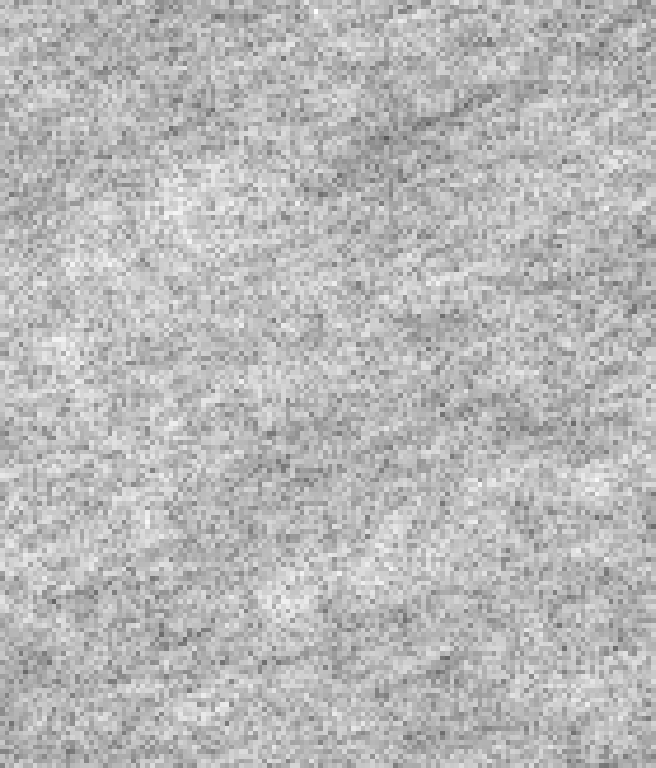
A WebGL 2 fragment shader for this texture:

```glsl
#version 300 es
precision highp float;

uniform vec2 u_resolution;
out vec4 fragColor;

const float ROWS = 164.0;          // grain cells over the canvas height
const float BASE_GREY = 0.722;
const float GRAIN_CONTRAST = 0.070;
const float GRAIN_SKEW = 0.008;    // longer tail towards the darks
const float STREAK_CONTRAST = 0.17;
const float MOTTLE_CONTRAST = 0.24;
const float VEIN_ANGLE = 0.30;
const float VEIN_WIDTH = 0.045;
const float VEIN_DEPTH = 0.14;
const int SCRATCHES = 9;
const float SCRATCH_WIDTH = 0.0045;
const float SCRATCH_GAIN = 0.13;

float hash(vec2 cell, uint seed) {
    uvec2 q = uvec2(ivec2(cell) + 4096);
    uint h = q.x * 1597334677u ^ q.y * 3812015801u ^ seed * 2654435769u;
    h = (h ^ (h >> 16)) * 2246822519u;
    h = (h ^ (h >> 13)) * 3266489917u;
    h ^= h >> 16;
    return float(h >> 8) / 16777216.0;
}

float valueNoise(vec2 p, uint seed) {
    vec2 i = floor(p);
    vec2 f = fract(p);
    f = f * f * (3.0 - 2.0 * f);
    float low = mix(hash(i, seed), hash(i + vec2(1, 0), seed), f.x);
    float high = mix(hash(i + vec2(0, 1), seed), hash(i + vec2(1, 1), seed), f.x);
    return mix(low, high, f.y);
}

// Layered noise, centred on zero
float fbm(vec2 p, uint seed) {
    float sum = 0.0;
    float weight = 0.5;
    for (uint i = 0u; i < 3u; i++) {
        sum += weight * (valueNoise(p, seed + i) - 0.5);
        p = p * 2.03 + 7.1;
        weight *= 0.5;
    }
    return sum;
}

vec2 rotate(vec2 p, float angle) {
    float c = cos(angle);
    float s = sin(angle);
    return vec2(c * p.x + s * p.y, c * p.y - s * p.x);
}

// Near-normal random value per cell
float grain(vec2 cell) {
    float sum = hash(cell, 1u) + hash(cell, 2u) + hash(cell, 3u);
    float g = (sum - 1.5) * 2.0;
    return GRAIN_CONTRAST * g - GRAIN_SKEW * (g * g - 1.0);
}

// Thin broken lines along the contours of stretched noise
float veins(vec2 p) {
    vec2 q = p + 0.06 * vec2(fbm(p * 6.0, 20u), fbm(p * 6.0, 30u));
    float level = valueNoise(q * vec2(1.5, 6.0) + 3.7, 40u);
    float line = 1.0 - smoothstep(0.0, VEIN_WIDTH, abs(level - 0.5));
    float gate = smoothstep(0.4, 0.75, valueNoise(p * vec2(4.0, 7.0), 41u));
    return line * gate;
}

// Scattered pale lines, mostly falling to the right
float scratches(vec2 p, float aspect) {
    float light = 0.0;
    for (int i = 0; i < SCRATCHES; i++) {
        vec2 id = vec2(i, 0);
        vec2 centre = vec2(hash(id, 50u) * aspect, hash(id, 51u));
        float angle = hash(id, 52u) < 0.65 ? -0.75 : 0.65;
        angle += 0.3 * (hash(id, 53u) - 0.5);
        float halfLength = mix(0.03, 0.085, hash(id, 54u));
        vec2 q = rotate(p - centre, angle);
        float across = 1.0 - smoothstep(0.4, 1.0, abs(q.y) / SCRATCH_WIDTH);
        float along = 1.0 - smoothstep(0.6, 1.0, abs(q.x) / halfLength);
        float worn = 0.35 + 0.65 * valueNoise(vec2(q.x * 60.0, float(i)), 55u);
        light = max(light, across * along * worn);
    }
    return light;
}

void main() {
    // Square cells, each with one flat tone
    vec2 cell = floor(gl_FragCoord.xy / u_resolution.y * ROWS);
    vec2 p = (cell + 0.5) / ROWS;
    vec2 q = rotate(p, VEIN_ANGLE);

    float tone = BASE_GREY + grain(cell);
    tone += STREAK_CONTRAST * (valueNoise(q * vec2(32.0, 80.0), 10u) - 0.5);
    tone += MOTTLE_CONTRAST * fbm(q * vec2(4.0, 8.0), 11u);
    tone -= VEIN_DEPTH * veins(q);
    tone += SCRATCH_GAIN * scratches(p, u_resolution.x / u_resolution.y);

    fragColor = vec4(vec3(clamp(tone, 0.0, 1.0)), 1.0);
}
```
